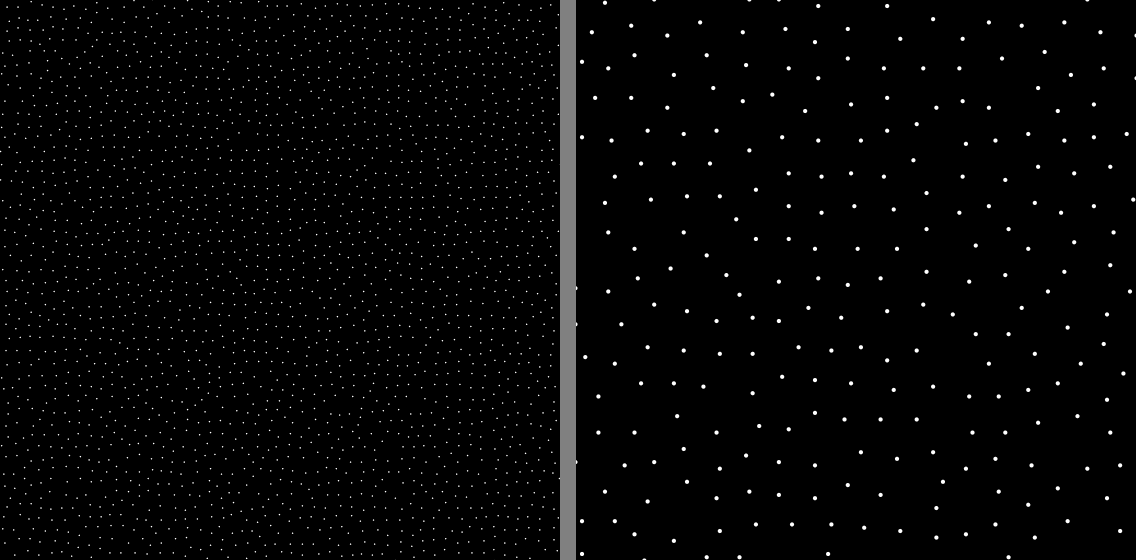
Left, the full canvas; right, a detail of the centre.
Give the GLSL for this texture, as a WebGL 1 fragment shader.

```glsl
precision highp float;

uniform vec2 u_resolution;

#define CELLS 47.0          // dots along one side of the canvas
#define JITTER 0.95         // seed scatter, in cells
#define SPACING 1.05        // distance below which dots repel, in cells
#define PUSH 0.36           // strength of one relaxation step
#define MAX_STEP 0.42       // longest move in one step, in cells
#define RASTER 512.0        // grid the dot centres snap to
#define DOT_RADIUS 0.63     // in raster units
#define BACKGROUND vec3(0.0)
#define DOT_COLOR vec3(1.0)

vec2 hash2(vec2 cell) {
    vec2 h = vec2(dot(cell, vec2(127.1, 311.7)), dot(cell, vec2(269.5, 183.3)));
    return fract(sin(h) * 43758.5453);
}

// One random point per cell
vec2 seedPoint(vec2 cell) {
    return cell + 0.5 + JITTER * (hash2(cell) - 0.5);
}

vec2 repulsion(vec2 point, vec2 neighbor) {
    vec2 away = point - neighbor;
    float dist = max(length(away), 1e-4);
    return away / dist * max(SPACING - dist, 0.0) * PUSH;
}

vec2 limitStep(vec2 move) {
    return move * min(1.0, MAX_STEP / max(length(move), 1e-4));
}

// Seeds pushed away from the neighbouring seeds
vec2 relaxedPoint(vec2 cell) {
    vec2 point = seedPoint(cell);
    vec2 move = vec2(0.0);
    for (int y = -1; y <= 1; y++) {
        for (int x = -1; x <= 1; x++) {
            if (x == 0 && y == 0) continue;
            move += repulsion(point, seedPoint(cell + vec2(float(x), float(y))));
        }
    }
    return point + limitStep(move);
}

// Second relaxation step, for an even but irregular spread
vec2 spreadPoint(vec2 cell, vec2 point) {
    vec2 move = vec2(0.0);
    for (int y = -1; y <= 1; y++) {
        for (int x = -1; x <= 1; x++) {
            if (x == 0 && y == 0) continue;
            move += repulsion(point, relaxedPoint(cell + vec2(float(x), float(y))));
        }
    }
    return point + limitStep(move);
}

void main() {
    vec2 uv = gl_FragCoord.xy / u_resolution.y;
    vec2 gridPos = uv * CELLS;
    vec2 home = floor(gridPos);
    float pixel = 1.0 / u_resolution.y;
    float reach = MAX_STEP + (DOT_RADIUS + 1.5) * CELLS / RASTER + pixel * CELLS;
    float coverage = 0.0;

    for (int y = -1; y <= 1; y++) {
        for (int x = -1; x <= 1; x++) {
            vec2 cell = home + vec2(float(x), float(y));
            vec2 point = relaxedPoint(cell);

            // Skip dots that cannot reach this pixel
            if (distance(point, gridPos) > reach) continue;

            vec2 center = spreadPoint(cell, point) / CELLS;
            center = (floor(center * RASTER) + 0.5) / RASTER;
            float edge = DOT_RADIUS / RASTER - distance(uv, center);
            coverage = max(coverage, clamp(edge / pixel + 0.5, 0.0, 1.0));
        }
    }

    gl_FragColor = vec4(mix(BACKGROUND, DOT_COLOR, coverage), 1.0);
}
```
